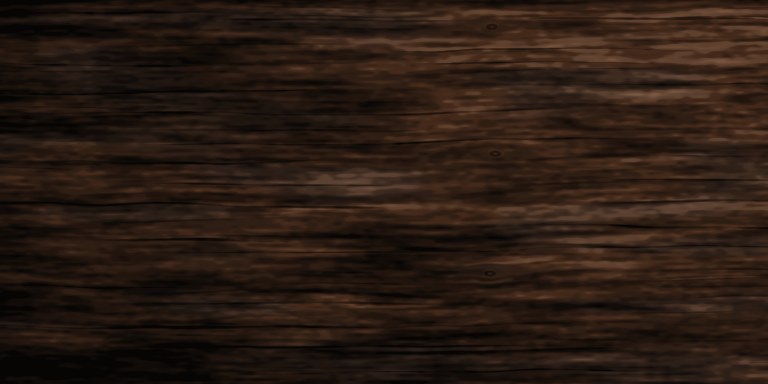
A Shadertoy shader for this texture:

```glsl
const vec3 SOOT  = vec3(0.025, 0.020, 0.015);
const vec3 UMBER = vec3(0.070, 0.048, 0.032);
const vec3 BROWN = vec3(0.130, 0.080, 0.052);
const vec3 EARTH = vec3(0.185, 0.118, 0.078);
const vec3 RUST  = vec3(0.265, 0.162, 0.102);
const vec3 TAN   = vec3(0.365, 0.250, 0.178);
const vec3 PALE  = vec3(0.480, 0.340, 0.250);
const vec3 ASH   = vec3(0.250, 0.180, 0.140);

const float CONTRAST = 1.20;
const float BASE_TONE = 0.60;
const float WAVINESS = 0.016;
const int CRACKS = 22;
const float CRACK_WIDTH = 0.0017;
const float CRACK_DEPTH = 0.50;
const float VEIN_DEPTH = 0.20;
const int KNOTS = 4;
const float KNOT_COLUMN = 1.29;
const float KNOT_RADIUS = 0.022;

float hash(vec2 p) {
    vec3 q = fract(p.xyx * 0.1031);
    q += dot(q, q.yzx + 33.33);
    return fract((q.x + q.y) * q.z);
}

// Smooth noise along one row, shifted so that rows do not line up
float rowNoise(float x, float row) {
    x += 37.0 * hash(vec2(row, 4.7));
    float cell = floor(x), f = x - cell;
    f = f * f * (3.0 - 2.0 * f);
    return mix(hash(vec2(cell, row)), hash(vec2(cell + 1.0, row)), f);
}

float noise(vec2 p) {
    float row = floor(p.y), f = p.y - row;
    f = f * f * (3.0 - 2.0 * f);
    return mix(rowNoise(p.x, row), rowNoise(p.x, row + 1.0), f);
}

// Noise centred on zero
float grain(vec2 p, vec2 scale, float seed) {
    return noise(p * scale + seed * 17.3) - 0.5;
}

vec2 knotCentre(int i) {
    float k = float(i);
    return vec2(KNOT_COLUMN + 0.04 * (hash(vec2(k, 5.0)) - 0.5),
                0.93 - 0.295 * k - 0.10 * hash(vec2(k, 9.0)) * step(0.5, k));
}

// Dark wavering splits that fade in and out along the boards
float crackMask(vec2 p, float pixel) {
    float mask = 0.0;
    for (int i = 0; i < CRACKS; i++) {
        float k = float(i);
        float rnd = hash(vec2(k, 3.0));
        float y = (k + rnd) / float(CRACKS) + 0.012 * (rnd - 0.5) * (p.x - 1.0);
        y += 0.012 * (rowNoise(p.x * 1.6, k + 100.0) - 0.5);
        y += 0.005 * (rowNoise(p.x * 8.0, k + 200.0) - 0.5);
        float presence = smoothstep(0.35, 0.75, rowNoise(p.x * 1.9, k + 300.0));
        presence *= 0.5 + 0.5 * smoothstep(0.2, 0.6, rowNoise(p.x * 9.0, k + 400.0));
        float width = CRACK_WIDTH * (0.5 + hash(vec2(k, 8.0))) * (0.4 + presence);
        float line = 1.0 - smoothstep(width - pixel, width + pixel, abs(p.y - y));
        mask = max(mask, line * presence);
    }
    return mask;
}

// Thin lines that wander, split and merge along the grain
float veins(vec2 p, vec2 scale, float seed) {
    float level = abs(grain(p, scale, seed));
    float presence = smoothstep(0.25, 0.65, noise(p * scale * vec2(2.3, 0.8) + seed * 9.1));
    return presence * (1.0 - smoothstep(0.0, 0.17, level));
}

// Uneven light: bright to the right and above, dim in the lower left
float lighting(vec2 p) {
    float light = 0.15 * (p.x - 1.0);
    light += 0.28 * smoothstep(0.0, 0.55, p.y) - 0.21;
    light -= 0.14 * smoothstep(0.25, 0.0, p.y) * smoothstep(1.4, 0.3, p.x);
    light -= 0.12 * smoothstep(0.25, 0.0, p.x);
    return light - 0.45 * smoothstep(0.975, 1.0, p.y);
}

vec3 woodColour(float t) {
    vec3 c = mix(SOOT, UMBER, smoothstep(-0.05, 0.17, t));
    c = mix(c, BROWN, smoothstep(0.17, 0.40, t));
    c = mix(c, EARTH, smoothstep(0.40, 0.62, t));
    c = mix(c, RUST, smoothstep(0.62, 0.82, t));
    c = mix(c, TAN, smoothstep(0.82, 1.02, t));
    return mix(c, PALE, smoothstep(1.02, 1.40, t));
}

void mainImage(out vec4 fragColor, in vec2 fragCoord) {
    float pixel = 1.0 / iResolution.y;
    vec2 p = fragCoord * pixel;

    // Fibres part around the knots
    vec2 w = p;
    float knotTone = 0.0;
    for (int i = 0; i < KNOTS; i++) {
        vec2 d = p - knotCentre(i);
        float r = length(d * vec2(1.0, 1.9)) / KNOT_RADIUS;
        w.y -= 0.65 * d.y * exp(-0.35 * r * r);
        float rings = 0.20 * cos(r * 7.0) - 0.16;
        knotTone += rings * (1.0 - smoothstep(0.7, 1.3, r));
    }
    w.y += WAVINESS * grain(w, vec2(1.3, 2.5), 1.0);
    w.y += 0.007 * grain(w, vec2(4.5, 9.0), 2.0);

    // Broad bands down to single fibres
    float tone = 0.30 * grain(p, vec2(3.0, 6.0), 3.0);
    tone += 0.26 * grain(w, vec2(1.0, 15.0), 4.0);
    tone += 0.30 * grain(w, vec2(3.0, 42.0), 5.0);
    tone += 0.38 * grain(w, vec2(6.0, 85.0), 6.0);
    tone += 0.28 * grain(w, vec2(14.0, 120.0), 7.0);
    tone += 0.20 * grain(w, vec2(45.0, 110.0), 8.0);

    tone = BASE_TONE + CONTRAST * tone + lighting(p) + knotTone;
    tone -= VEIN_DEPTH * veins(w, vec2(1.6, 26.0), 11.0);
    tone -= VEIN_DEPTH * veins(w, vec2(2.8, 44.0), 12.0);
    tone -= CRACK_DEPTH * crackMask(w, pixel);

    // Worn greyish fibres among the red brown
    vec3 colour = woodColour(tone);
    float worn = smoothstep(0.50, 0.80, noise(w * vec2(3.0, 20.0) + 61.0));
    vec3 weights = vec3(0.4, 0.4, 0.2);
    vec3 grey = ASH * dot(colour, weights) / dot(ASH, weights);
    colour = mix(colour, grey, 0.8 * worn);

    fragColor = vec4(colour, 1.0);
}
```
